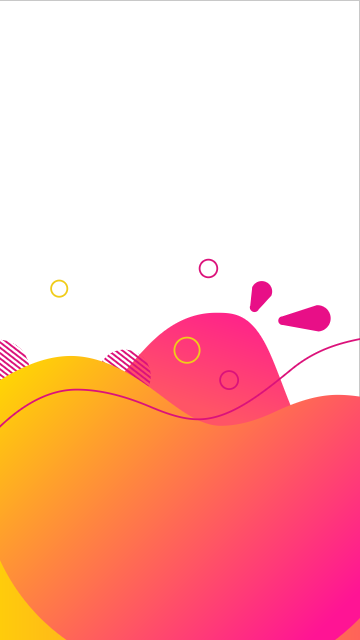
Write a Shadertoy shader that draws this background.

```glsl
const vec3 WHITE = vec3(1.0);
const vec3 BORDER_GREY = vec3(0.74);
const vec3 YELLOW = vec3(1.0, 0.83, 0.02);
const vec3 HOT_PINK = vec3(1.0, 0.08, 0.58);
const vec3 CORAL = vec3(1.0, 0.33, 0.40);
const vec3 MAGENTA = vec3(0.91, 0.06, 0.53);
const vec3 LINE_MAGENTA = vec3(0.86, 0.07, 0.48);
const vec3 RING_YELLOW = vec3(0.94, 0.80, 0.10);

const float LINE_HALF_WIDTH = 0.0025;
const float BORDER_WIDTH = 0.0023;
const float STRIPE_PERIOD = 0.0118;
const float STRIPE_HALF_WIDTH = 0.0027;
const vec2 STRIPE_NORMAL = vec2(0.61, 0.79);

// Curve knots: x, height, slope
const int KNOTS = 7;
const vec3 WAVE[KNOTS] = vec3[KNOTS](
    vec3(0.0, 0.722, 0.62), vec3(0.197, 0.789, 0.0), vec3(0.417, 0.701, -0.72),
    vec3(0.613, 0.595, 0.0), vec3(0.764, 0.634, 0.47), vec3(0.938, 0.681, 0.0),
    vec3(1.0, 0.676, -0.15));
const vec3 HUMP[KNOTS] = vec3[KNOTS](
    vec3(-0.1, 0.5, 0.5), vec3(0.30, 0.69, 1.2), vec3(0.417, 0.824, 1.0),
    vec3(0.60, 0.909, 0.0), vec3(0.741, 0.815, -2.0), vec3(0.81, 0.645, -2.4),
    vec3(1.1, 0.2, -1.0));
const vec3 THREAD[KNOTS] = vec3[KNOTS](
    vec3(0.0, 0.593, 0.95), vec3(0.213, 0.6955, 0.0), vec3(0.417, 0.648, -0.42),
    vec3(0.551, 0.613, 0.0), vec3(0.81, 0.752, 0.82), vec3(1.0, 0.836, 0.2),
    vec3(1.2, 0.86, 0.1));

// Circles: centre, radius; the first two rings are yellow
const int RINGS = 4;
const vec3 RING[RINGS] = vec3[RINGS](
    vec3(0.1645, 0.976, 0.0225), vec3(0.5195, 0.805, 0.035),
    vec3(0.579, 1.032, 0.0245), vec3(0.6365, 0.722, 0.025));
const vec3 STRIPED_LEFT = vec3(-0.004, 0.748, 0.086);
const vec3 STRIPED_MID = vec3(0.345, 0.733, 0.0735);
const vec3 BODY_LEFT = vec3(0.504, 0.454, 0.555);
const vec3 BODY_RIGHT = vec3(0.55, 0.50, 0.6285);

float coverage(float d) {
    return clamp(0.5 - d * iResolution.x, 0.0, 1.0);
}

float circle(vec2 p, vec3 c) {
    return length(p - c.xy) - c.z;
}

// Signed distance to a smooth curve through the knots, negative below it
float curveDistance(vec2 p, vec3 knots[KNOTS]) {
    int i = 0;
    while (i < KNOTS - 2 && p.x > knots[i + 1].x) i++;
    vec3 a = knots[i], b = knots[i + 1];
    float w = b.x - a.x, u = (p.x - a.x) / w;
    float m0 = a.z * w, m1 = b.z * w, rise = b.y - a.y;
    float c2 = 3.0 * rise - 2.0 * m0 - m1;
    float c3 = m0 + m1 - 2.0 * rise;
    float height = a.y + u * (m0 + u * (c2 + u * c3));
    float slope = (m0 + u * (2.0 * c2 + 3.0 * u * c3)) / w;
    return (p.y - height) * inversesqrt(1.0 + slope * slope);
}

// Capsule that narrows from end a to end b
float drop(vec2 p, vec3 a, vec3 b) {
    vec2 axis = b.xy - a.xy;
    float h = clamp(dot(p - a.xy, axis) / dot(axis, axis), 0.0, 1.0);
    return length(p - a.xy - axis * h) - mix(a.z, b.z, h);
}

float stripedDisc(vec2 p, vec3 c) {
    float s = dot(p - c.xy, STRIPE_NORMAL) / STRIPE_PERIOD;
    float stripe = abs(fract(s) - 0.5) * STRIPE_PERIOD - STRIPE_HALF_WIDTH;
    return max(circle(p, c), stripe);
}

// Lower outline of the front body, open at the top
float bodyDistance(vec2 p) {
    vec3 c = p.x < 0.52 ? BODY_LEFT : BODY_RIGHT;
    return length(vec2(p.x - c.x, min(p.y - c.y, 0.0))) - c.z;
}

void mainImage(out vec4 fragColor, in vec2 fragCoord) {
    vec2 p = fragCoord / iResolution.x;
    float top = iResolution.y / iResolution.x;

    // Paper with a hairline border
    float edge = min(1.0 - p.x, top - p.y);
    vec3 color = mix(WHITE, BORDER_GREY, coverage(edge - BORDER_WIDTH));

    // Pink hump and striped discs
    float humpTone = clamp((p.x - 0.45) * 0.9 + (p.y - 0.68) * 2.6, 0.0, 1.0);
    color = mix(color, mix(CORAL, HOT_PINK, humpTone), coverage(curveDistance(p, HUMP)));
    float discs = min(stripedDisc(p, STRIPED_LEFT), stripedDisc(p, STRIPED_MID));
    color = mix(color, LINE_MAGENTA, coverage(discs));

    // Front wave over its lower backing
    float bodyTone = clamp(0.453 + 0.635 * (p.x - p.y), 0.0, 1.0);
    vec3 backing = mix(YELLOW, HOT_PINK, 0.04 + 0.55 * p.x);
    vec3 body = mix(YELLOW, HOT_PINK, bodyTone);
    vec3 wave = mix(backing, body, coverage(bodyDistance(p)));
    color = mix(color, wave, coverage(curveDistance(p, WAVE)));

    // Flowing thread
    float thread = abs(curveDistance(p, THREAD)) - LINE_HALF_WIDTH;
    color = mix(color, LINE_MAGENTA, coverage(thread));

    // Rings
    for (int i = 0; i < RINGS; i++) {
        float ring = abs(circle(p, RING[i])) - LINE_HALF_WIDTH;
        color = mix(color, i < 2 ? RING_YELLOW : LINE_MAGENTA, coverage(ring));
    }

    // Drops
    float drops = min(
        drop(p, vec3(0.727, 0.968, 0.029), vec3(0.707, 0.924, 0.013)),
        drop(p, vec3(0.882, 0.8935, 0.0365), vec3(0.785, 0.887, 0.012)));
    color = mix(color, MAGENTA, coverage(drops));

    fragColor = vec4(color, 1.0);
}
```
